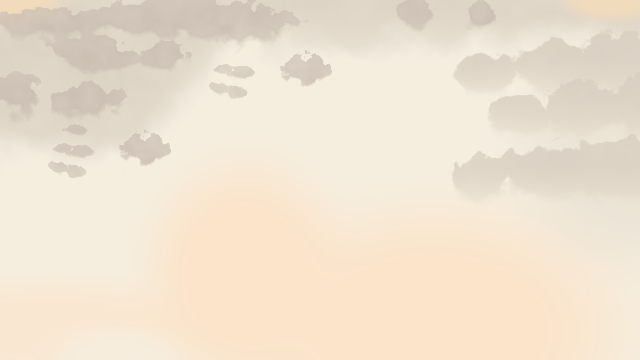
Write a Shadertoy shader that draws this background.

```glsl
const vec3 CREAM = vec3(0.962, 0.932, 0.875);
const vec3 PEACH = vec3(0.984, 0.894, 0.790);
const vec3 GOLD = vec3(0.955, 0.860, 0.735);
const vec3 HAZE = vec3(0.870, 0.835, 0.780);
const vec3 BILLOW = vec3(0.848, 0.808, 0.755);
const vec3 SHADOW = vec3(0.780, 0.733, 0.682);

// Dark puffs: centre, radii
const vec4 PUFFS[10] = vec4[10](
    vec4(0.46, 0.940, 0.26, 0.055), vec4(0.64, 0.935, 0.15, 0.065),
    vec4(0.16, 0.930, 0.16, 0.045), vec4(0.27, 0.840, 0.12, 0.065),
    vec4(0.45, 0.840, 0.07, 0.045), vec4(0.05, 0.730, 0.08, 0.055),
    vec4(0.23, 0.715, 0.12, 0.060), vec4(1.155, 0.96, 0.05, 0.040),
    vec4(1.345, 0.95, 0.055, 0.04), vec4(0.215, 0.637, 0.035, 0.018));

float hash(vec2 cell) {
    vec3 h = fract(cell.xyx * vec3(0.1031, 0.1030, 0.0973));
    h += dot(h, h.yzx + 33.33);
    return fract((h.x + h.y) * h.z);
}

float noise(vec2 p) {
    vec2 cell = floor(p), f = fract(p);
    f = f * f * (3.0 - 2.0 * f);
    float low = mix(hash(cell), hash(cell + vec2(1, 0)), f.x);
    float high = mix(hash(cell + vec2(0, 1)), hash(cell + vec2(1, 1)), f.x);
    return mix(low, high, f.y);
}

float fbm(vec2 p) {
    float sum = 0.0, weight = 0.5;
    for (int i = 0; i < 5; i++) {
        sum += weight * noise(p);
        p = mat2(1.6, 1.2, -1.2, 1.6) * p + 7.3;
        weight *= 0.5;
    }
    return sum;
}

float glow(vec2 p, vec2 centre, vec2 radius) {
    return 1.0 - smoothstep(0.45, 1.2, length((p - centre) / radius));
}

// Ragged ellipse, crisp above and feathered below
float puff(vec2 p, vec2 centre, vec2 radius, float rough, float grain) {
    vec2 q = (p - centre) / radius;
    float d = length(q) + (grain - 0.5) * rough;
    float feather = mix(0.55, 0.10, smoothstep(-0.7, 0.3, q.y));
    return 1.0 - smoothstep(1.0 - feather, 1.0, d);
}

// One torn puff with small flecks circling a point to its left
float cluster(vec2 p, vec2 origin) {
    vec2 local = p - origin;
    float grain = fbm(local * 34.0 + 40.0);
    float mask = puff(local, vec2(0.0), vec2(0.058, 0.043), 1.8, grain);
    for (int i = 0; i < 4; i++) {
        float angle = 2.2 + 1.55 * float(i);
        vec2 spot = vec2(-0.21, -0.025) + vec2(0.036, 0.042) * vec2(cos(angle), sin(angle));
        mask = max(mask, 0.85 * puff(local, spot, vec2(0.028, 0.017), 2.0, grain));
    }
    return mask;
}

// Tier of growing lobes that dissolves towards its base
float bank(vec2 p, vec2 left, float grain) {
    float mask = 0.0;
    for (int i = 0; i < 3; i++) {
        float t = float(i);
        vec2 centre = left + vec2(0.19 * t, 0.02 * min(t, 1.0));
        mask = max(mask, puff(p, centre, vec2(0.09 + 0.04 * t, 0.075 + 0.015 * t), 0.8, grain));
    }
    return mask * smoothstep(left.y - 0.11, left.y + 0.06, p.y);
}

vec3 sky(vec2 p) {
    float warmth = 1.0 - (1.0 - glow(p, vec2(0.68, 0.24), vec2(0.30, 0.34)))
        * (1.0 - glow(p, vec2(1.20, 0.08), vec2(0.58, 0.38)))
        * (1.0 - 0.65 * glow(p, vec2(0.14, 0.09), vec2(0.50, 0.15)));
    warmth *= 1.0 - 0.85 * glow(p, vec2(0.32, 0.0), vec2(0.20, 0.10));
    return mix(CREAM, PEACH, warmth);
}

void mainImage(out vec4 fragColor, in vec2 fragCoord) {
    vec2 p = fragCoord / iResolution.y;
    float coarse = fbm(p * 9.0 + 3.0);
    float fine = fbm(p * 24.0);
    vec3 color = sky(p);

    // Haze along the top, hanging lower at the left
    float base = 0.86 - 0.30 * smoothstep(0.66, 0.30, p.x) + (coarse - 0.5) * 0.16;
    float haze = smoothstep(base - 0.05, base + 0.11, p.y);
    color = mix(color, HAZE, haze * (0.72 + 0.5 * coarse));

    // Warm light in the upper corners
    float corners = glow(p, vec2(0.03, 1.01), vec2(0.17, 0.07))
        + glow(p, vec2(1.70, 1.0), vec2(0.15, 0.06));
    color = mix(color, GOLD, 0.9 * corners);

    // Three stacked banks at the right
    float rightHaze = glow(p, vec2(1.78, 0.57), vec2(0.38, 0.34));
    color = mix(color, HAZE, 0.40 * rightHaze);
    for (int i = 0; i < 3; i++) {
        float t = float(i);
        vec2 left = vec2(1.355 + 0.185 * t - 0.0988 * t * t, 0.78 - 0.075 * t - 0.035 * t * t);
        float tone = 0.82 + 0.3 * (coarse - 0.5);
        color = mix(color, BILLOW, tone * bank(p, left, fine));
    }

    // Dark puffs and torn clusters
    float dark = 0.0;
    for (int i = 0; i < 10; i++) {
        dark = max(dark, puff(p, PUFFS[i].xy, PUFFS[i].zw, 1.5, fine));
    }
    dark = max(dark, max(cluster(p, vec2(0.852, 0.80)), cluster(p, vec2(0.405, 0.58))));
    color = mix(color, SHADOW, dark * (0.45 + 0.5 * fine));

    fragColor = vec4(color, 1.0);
}
```
